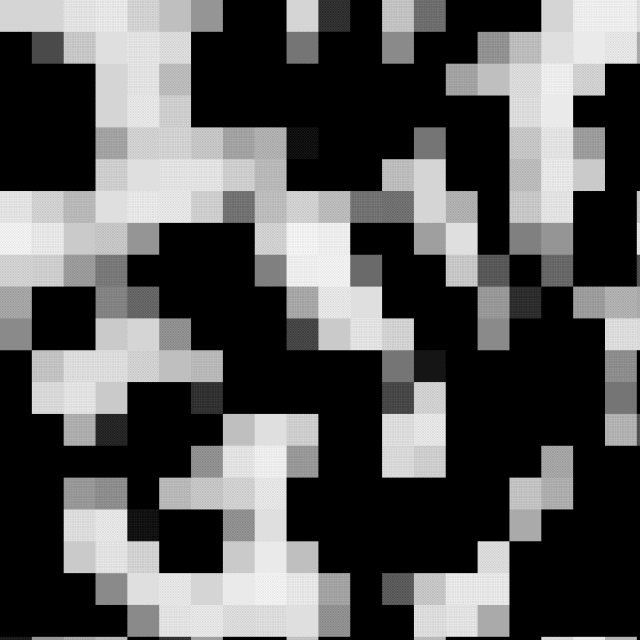
Reproduce this texture procedurally as a Shadertoy shader.

```glsl
const float CELLS = 20.1;         // blocks along the canvas height
const float PERIOD = 21.0;        // blocks before the noise repeats
const int MAX_WAVE = 8;           // highest wave number in the noise
const float SPECTRUM_WIDTH = 25.0;
const float BLACK_LEVEL = 0.08;   // noise below this is black
const float TONE_KNEE = 0.2;      // smaller values brighten the greys faster
const float TONE_GAIN = 1.03;
const float DITHER_GRID = 512.0;
const float DITHER_LEVELS = 24.0;
const float SEED = 17.0;
const float TAU = 6.28318;

float hash(vec2 p) {
    vec3 q = fract(p.xyx * 0.1031);
    q += dot(q, q.yzx + 33.33);
    return fract((q.x + q.y) * q.z);
}

// Sum of plane waves with random phases, scaled to unit variance
float waveNoise(vec2 cell) {
    float total = 0.0;
    float power = 0.0;
    for (int y = 0; y <= MAX_WAVE; y++) {
        for (int x = -MAX_WAVE; x <= MAX_WAVE; x++) {
            if (y == 0 && x <= 0) continue;
            vec2 wave = vec2(x, y);
            float k2 = dot(wave, wave);
            float amplitude = pow(k2, 0.25) * exp(-k2 / SPECTRUM_WIDTH);
            float phase = hash(wave * 7.3 + SEED * vec2(5.7, 9.1));
            total += amplitude * cos(TAU * (dot(wave, cell) / PERIOD + phase));
            power += 0.5 * amplitude * amplitude;
        }
    }
    return total * inversesqrt(power);
}

float blockTone(vec2 cell) {
    float light = max(waveNoise(cell) - BLACK_LEVEL, 0.0);
    return min(TONE_GAIN * light / (light + TONE_KNEE), 1.0);
}

// Blocks, blended over one pixel where they meet
float blocks(vec2 p, float pixel) {
    vec2 low = floor(p - 0.5 * pixel);
    vec2 high = floor(p + 0.5 * pixel);
    float tone = blockTone(low);
    if (any(notEqual(low, high))) {
        vec2 cover = clamp((p + 0.5 * pixel - high) / pixel, 0.0, 1.0);
        float bottom = mix(tone, blockTone(vec2(high.x, low.y)), cover.x);
        float top = mix(blockTone(vec2(low.x, high.y)), blockTone(high), cover.x);
        tone = mix(bottom, top, cover.y);
    }
    return tone;
}

// Fine 2 by 2 ordered dither
float dither(float tone, vec2 uv) {
    vec2 q = mod(floor(uv * DITHER_GRID), 2.0);
    float threshold = (2.0 * abs(q.x - q.y) + q.y + 0.5) / 4.0;
    return floor(tone * DITHER_LEVELS + threshold) / DITHER_LEVELS;
}

void mainImage(out vec4 fragColor, in vec2 fragCoord) {
    vec2 uv = fragCoord / iResolution.y;
    vec2 fromTopLeft = vec2(uv.x, 1.0 - uv.y);
    float tone = blocks(fromTopLeft * CELLS, CELLS / iResolution.y);
    fragColor = vec4(vec3(dither(tone, uv)), 1.0);
}
```
